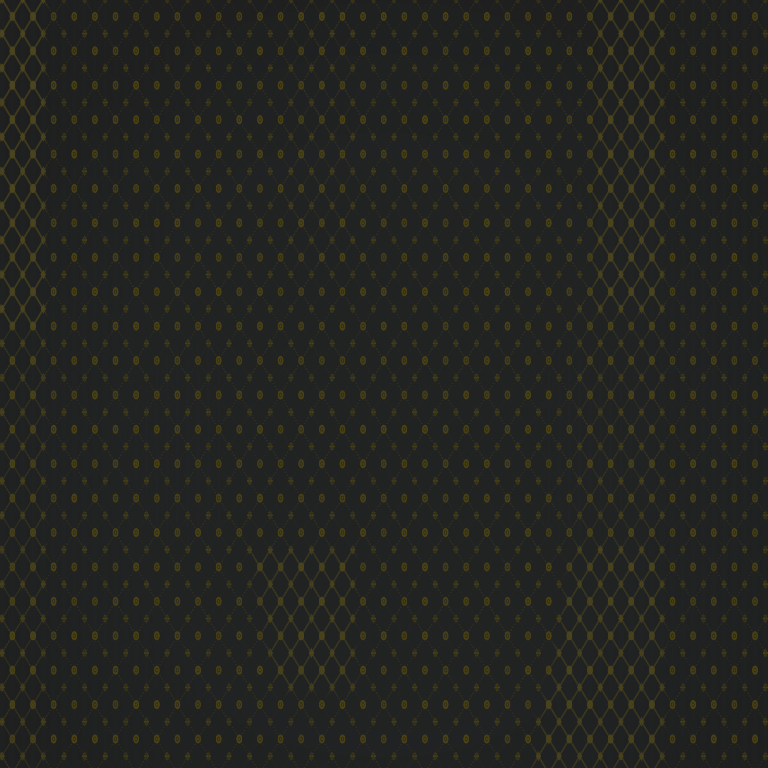
This pattern is drawn by a WebGL 2 fragment shader. Its source:

```glsl
#version 300 es
precision highp float;
// Dark cloth with a fine olive trellis: staggered rows of small ringed ovals and
// notched lozenges, joined by dotted diagonals. Soft box masks mark the patches
// where the thread is heavier and the dotted diagonals close into solid lines.

uniform vec2 u_resolution;
out vec4 fragColor;

float hash(vec2 p) {
    vec3 q = fract(vec3(p.xyx) * 0.1031);
    q += dot(q, q.yzx + 33.33);
    return fract((q.x + q.y) * q.z);
}

// 1 inside the box, fading over a short distance at its borders
float patchMask(vec2 p, vec2 lo, vec2 hi) {
    vec2 inside = smoothstep(lo - 0.01, lo + 0.01, p)
                * (1.0 - smoothstep(hi - 0.006, hi + 0.006, p));
    return inside.x * inside.y;
}

// How heavy the thread is at a point, from 0 to 1
float threadWeight(vec2 p) {
    float w = patchMask(p, vec2(-0.1, 0.57), vec2(0.059, 1.1));
    w = max(w, 0.45 * patchMask(p, vec2(-0.1), vec2(0.059, 0.6)));
    w = max(w, 0.9 * patchMask(p, vec2(0.77, 0.59), vec2(0.864, 1.1)));
    w = max(w, 0.35 * patchMask(p, vec2(0.75, 0.28), vec2(0.864, 0.61)));
    w = max(w, 0.75 * patchMask(p, vec2(0.69 + 0.2 * p.y, -0.1), vec2(0.864, 0.29)));
    w = max(w, 0.7 * patchMask(p, vec2(0.38 - 0.2 * p.y, 0.1), vec2(0.462, 0.285)));
    return max(w, 0.2 * patchMask(p, vec2(0.37, 0.65), vec2(0.462, 1.1)));
}

// One family of diagonals: every second line is plain, the rest nearly vanish
float diagonal(float phase, float dots, float weight, float pixel) {
    float id = floor(phase + 0.5);
    float d = abs(phase - id) / 43.4;
    float halfWidth = mix(0.0006, 0.0011, weight);
    float line = 1.0 - smoothstep(halfWidth - 0.5 * pixel, halfWidth + 0.7 * pixel, d);
    float faint = mix(0.1, 0.32, mod(id, 2.0));
    return line * mix(faint * dots, 0.65, weight);
}

// Oval ring with a speck inside, filling up as the thread gets heavier
float ovalMotif(vec2 p, float weight, float pixel) {
    float r = length(p / vec2(0.0038, 0.0059));
    float soft = pixel / 0.0045;
    float disc = 1.0 - smoothstep(1.0 - 0.5 * soft, 1.0 + 0.5 * soft, r);
    float hollow = smoothstep(0.2, 0.35, r) * (1.0 - smoothstep(0.4, 0.65, r));
    return disc * (1.0 - 0.6 * hollow * (1.0 - weight));
}

// Slim lozenge, notched by a small cross
float lozengeMotif(vec2 p, float weight, float pixel) {
    vec2 q = abs(p) / vec2(0.0036, 0.0063);
    float soft = pixel / 0.0040;
    float shape = 1.0 - smoothstep(1.0 - 0.5 * soft, 1.0 + 0.5 * soft, q.x + q.y);
    float cross = 1.0 - smoothstep(0.1, 0.3, min(q.x, abs(q.y - 0.35)));
    return shape * (1.0 - 0.5 * cross * (1.0 - weight));
}

void main() {
    vec2 uv = gl_FragCoord.xy / u_resolution;
    float pixel = 1.0 / min(u_resolution.x, u_resolution.y);

    // Trellis cells: about 37 across and 22 down, counted from the top
    vec2 period = vec2(0.02686, 0.0448);
    vec2 cell = vec2(uv.x - 0.043, 0.9786 - uv.y) / period;
    vec2 ovalId = floor(cell + 0.5);
    vec2 lozengeId = floor(cell);
    float weight = threadWeight(uv);

    // Ground, slightly darker towards the edges, with a faint vertical weave
    vec2 fromCentre = uv - vec2(0.5, 0.42);
    vec3 ground = mix(vec3(0.130, 0.138, 0.139), vec3(0.120, 0.122, 0.123),
                      smoothstep(0.05, 0.4, dot(fromCentre, fromCentre)));
    ground += 0.003 * cos(6.28318 * cell.x * 2.0) * smoothstep(0.15, 0.5, abs(fromCentre.x));
    vec3 lineInk = vec3(0.31, 0.28, 0.11);
    vec3 motifInk = mix(vec3(0.30, 0.265, 0.07), vec3(0.30, 0.275, 0.12), weight);

    // Dotted diagonals, solid where the thread is heavy
    float dots = smoothstep(-0.5, 0.5, cos(6.28318 * cell.y * 12.0));
    float lines = max(diagonal(cell.x + cell.y, dots, weight, pixel),
                      diagonal(cell.x - cell.y, dots, weight, pixel));
    vec3 colour = mix(ground, lineInk, lines);

    // Motifs on the crossings, each with its own slight wear
    float ovals = ovalMotif((cell - ovalId) * period, weight, pixel)
                * mix(0.75, 0.95, hash(ovalId + 50.0));
    float lozenges = lozengeMotif((cell - lozengeId - 0.5) * period, weight, pixel)
                   * mix(0.68, 0.9, hash(lozengeId + 150.0));
    colour = mix(colour, motifInk, max(ovals, lozenges));

    fragColor = vec4(colour, 1.0);
}
```
